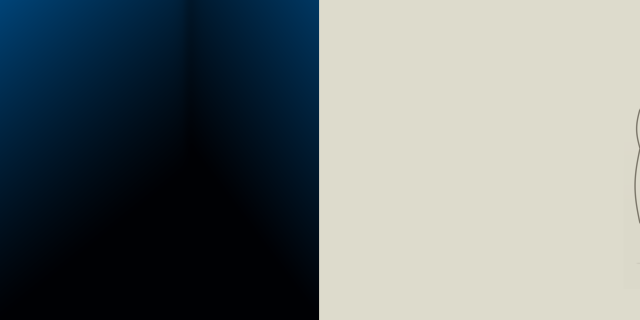
Reproduce this background procedurally as a Shadertoy shader.

```glsl
// Light falling off linearly from an upper corner, given offsets from it
float cornerGlow(vec2 offset, float sideFalloff, float power) {
    return pow(max(1.0 - offset.y - sideFalloff * offset.x, 0.0), power);
}

// Two dark blue walls that meet in a vertical crease
vec3 darkWalls(vec2 p) {
    float depth = 1.0 - p.y;
    float leftGlow = 0.45 * cornerGlow(vec2(p.x, depth), 0.80, 1.2);
    float rightGlow = 0.37 * cornerGlow(vec2(max(0.997 - p.x, 0.0), depth), 1.34, 1.1);
    float glow = mix(leftGlow, rightGlow, smoothstep(0.565, 0.605, p.x));
    glow *= 1.0 - 0.12 * exp(-pow((p.x - 0.586) / 0.03, 2.0));
    return vec3(0.0, 0.003, 0.016) + glow * vec3(0.0, 0.58, 1.0);
}

// Half-wave bulge between two heights
float bulge(float y, float low, float high, float size) {
    float t = clamp((y - low) / (high - low), 0.0, 1.0);
    return size * sin(3.14159265 * t);
}

// Plain paper with a faint panel and a thin contour at its right edge
vec3 paleSheet(vec2 p, float pixel) {
    vec3 color = vec3(0.868, 0.859, 0.801);

    float panel = smoothstep(1.946, 1.951, p.x)
                * smoothstep(0.094, 0.099, p.y)
                * (1.0 - smoothstep(0.25, 0.70, p.y));
    color -= 0.009 * panel;

    float contourX = 2.0 - bulge(p.y, 0.536, 0.659, 0.0105)
                         - bulge(p.y, 0.302, 0.536, 0.0155);
    float contour = 1.0 - smoothstep(0.0, 0.0013 + pixel, abs(p.x - contourX));
    contour *= smoothstep(0.298, 0.306, p.y) * (1.0 - smoothstep(0.655, 0.663, p.y));
    color = mix(color, vec3(0.38, 0.36, 0.31), 0.8 * contour);

    float tick = 1.0 - smoothstep(0.0, 0.001 + pixel, abs(p.y - 0.177));
    return color - 0.05 * tick * smoothstep(1.985, 1.995, p.x);
}

void mainImage(out vec4 fragColor, in vec2 fragCoord) {
    vec2 p = fragCoord / iResolution.xy * vec2(2.0, 1.0);
    float pixel = 1.0 / iResolution.y;

    // Crisp divide between the halves
    float sheetMask = smoothstep(-0.5 * pixel, 0.5 * pixel, p.x - 0.9974);
    vec3 color = mix(darkWalls(p), paleSheet(p, pixel), sheetMask);
    fragColor = vec4(color, 1.0);
}
```
